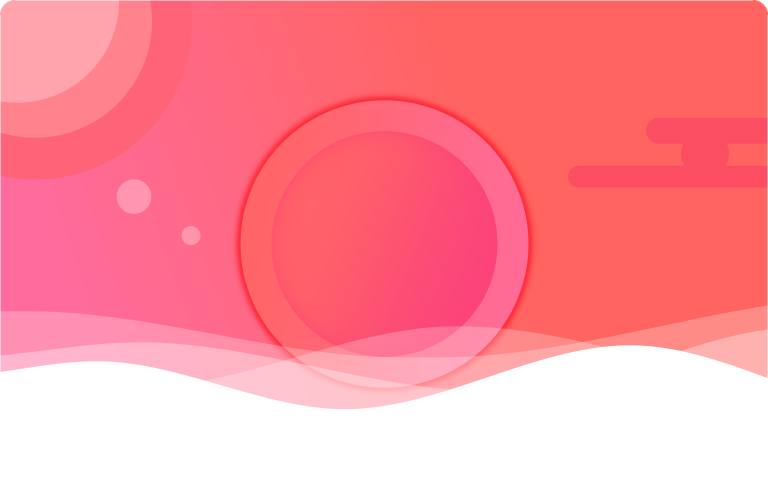
Give the GLSL for this background, as a WebGL 2 fragment shader.

```glsl
#version 300 es
precision highp float;

uniform vec2 u_resolution;
out vec4 outColor;

#define CANVAS vec2(7.68, 4.89)
#define PINK vec3(1.0, 0.42, 0.61)
#define CORAL vec3(1.0, 0.392, 0.375)
#define CLOUD vec3(0.985, 0.305, 0.39)
#define MAGENTA vec3(0.985, 0.27, 0.48)
#define GLOW vec3(1.0, 0.13, 0.19)
#define RING_CENTER vec2(3.845, 2.445)
#define RING_OUTER 1.44
#define RING_INNER 1.13
#define CORNER_RADIUS 0.15

const vec3 WHITE = vec3(1.0);
float pixel;

// Coverage of a shape from its signed distance.
float fill(float d) {
    return clamp(0.5 - d / pixel, 0.0, 1.0);
}

float circle(vec2 p, vec2 center, float radius) {
    return length(p - center) - radius;
}

// Horizontal bar with a round left end, running off to the right.
float bar(vec2 p, vec2 start, float radius) {
    vec2 q = p - start;
    return length(vec2(min(q.x, 0.0), q.y)) - radius;
}

float swell(float x, float from, float to, float height) {
    return height * smoothstep(from, to, x);
}

vec3 background(vec2 p) {
    float t = (p.x + 0.35 * p.y - 1.4) / 4.8;
    return mix(PINK, CORAL, clamp(t, 0.0, 1.0));
}

vec3 addSun(vec3 col, vec2 p) {
    col = mix(col, vec3(1.0, 0.39, 0.47), fill(circle(p, vec2(0.35, 4.66), 1.57)));
    col = mix(col, vec3(1.0, 0.51, 0.55), fill(circle(p, vec2(0.35, 4.68), 1.17)));
    return mix(col, vec3(1.0, 0.64, 0.675), fill(circle(p, vec2(0.17, 4.88), 1.02)));
}

vec3 addBubbles(vec3 col, vec2 p) {
    float d = min(circle(p, vec2(1.34, 2.92), 0.173),
                  circle(p, vec2(1.91, 2.53), 0.095));
    return mix(col, WHITE, 0.29 * fill(d));
}

vec3 addCloud(vec3 col, vec2 p) {
    float d = min(bar(p, vec2(6.59, 3.58), 0.13), bar(p, vec2(5.79, 3.12), 0.11));
    d = min(d, circle(p, vec2(7.05, 3.35), 0.24));
    return mix(col, CLOUD, fill(d));
}

vec3 addRing(vec3 col, vec2 p) {
    vec2 q = p - RING_CENTER;
    float outer = length(q) - RING_OUTER;
    float inner = length(q) - RING_INNER;

    // Narrow red halo behind the ring
    float halo = max(outer, 0.0) / 0.05;
    col = mix(col, GLOW, 0.85 * exp(-halo * halo));

    // Band, coral on the left and pink on the right
    float across = smoothstep(-1.5, 1.4, q.x - 0.15 * q.y);
    vec3 band = mix(vec3(1.0, 0.395, 0.405), vec3(1.0, 0.42, 0.58), across);
    col = mix(col, band, fill(outer));

    // Sunken disc with a soft shadow along its rim
    float slant = smoothstep(-1.0, 1.2, q.x - 0.4 * q.y);
    vec3 disc = mix(vec3(1.0, 0.385, 0.405), MAGENTA, slant);
    float rim = exp(min(inner, 0.0) / 0.08);
    disc = mix(disc, vec3(1.0, 0.25, 0.46), 0.45 * rim);
    return mix(col, disc, fill(inner));
}

vec3 addWaves(vec3 col, vec2 p) {
    float x = p.x;
    float far = 1.77 - swell(x, 0.3, 4.0, 0.46) + swell(x, 4.4, 8.8, 0.62);
    float left = 1.30 + swell(x, -0.5, 1.4, 0.16) - swell(x, 1.4, 4.9, 0.49);
    float middle = 1.01 + swell(x, 1.4, 4.55, 0.61) - swell(x, 4.6, 8.6, 0.7);
    float right = 0.69 + swell(x, 4.2, 5.4, 0.24) + swell(x, 5.0, 8.0, 0.68);
    float front = 1.11 + swell(x, -0.6, 0.97, 0.16) - swell(x, 0.97, 3.45, 0.48)
                + swell(x, 3.45, 6.3, 0.64) - swell(x, 6.3, 9.3, 0.75);

    col = mix(col, WHITE, 0.25 * fill(p.y - far));
    col = mix(col, WHITE, 0.33 * fill(p.y - left));
    col = mix(col, WHITE, 0.24 * fill(p.y - middle));
    col = mix(col, WHITE, 0.33 * fill(p.y - right));
    return mix(col, WHITE, fill(p.y - front));
}

void main() {
    vec2 p = gl_FragCoord.xy / u_resolution * CANVAS;
    pixel = CANVAS.x / u_resolution.x;

    vec3 col = background(p);
    col = addSun(col, p);
    col = addBubbles(col, p);
    col = addCloud(col, p);
    col = addRing(col, p);
    col = addWaves(col, p);

    // Rounded card corners
    vec2 q = abs(p - 0.5 * CANVAS) - 0.5 * CANVAS + CORNER_RADIUS;
    float card = length(max(q, 0.0)) - CORNER_RADIUS;
    col = mix(WHITE, col, fill(card + 0.5 * pixel * step(card, -0.5 * pixel)));
    outColor = vec4(col, 1.0);
}
```
